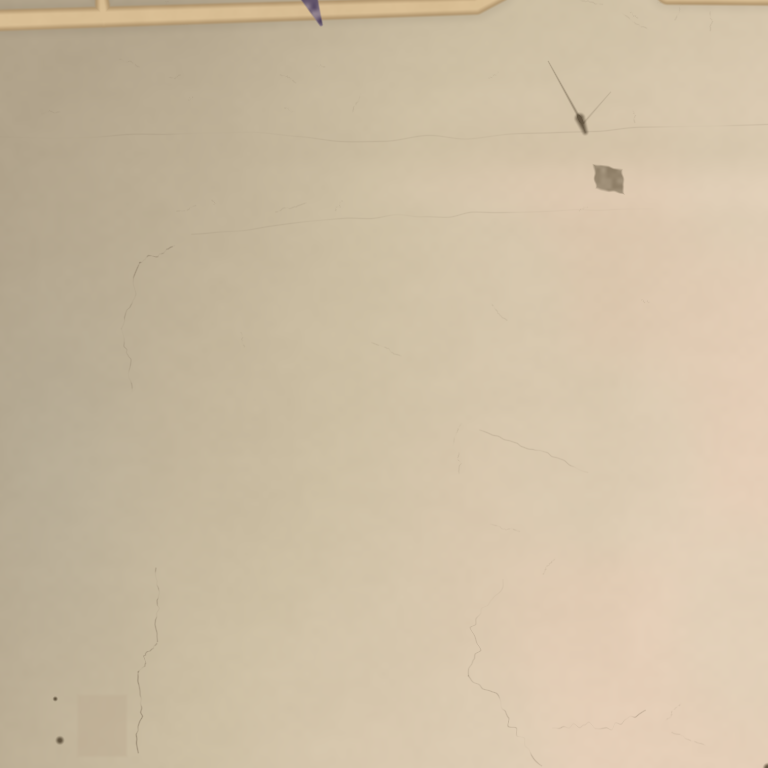
A WebGL 2 fragment shader for this texture:

```glsl
#version 300 es
precision highp float;
// Aged cream plaster wall with hairline cracks, small blemishes and pale rails along the top.
uniform vec2 u_resolution;
out vec4 fragColor;

const vec3 SHADE = vec3(0.695, 0.640, 0.545);
const vec3 CREAM = vec3(0.805, 0.750, 0.642);
const vec3 LIGHT = vec3(0.876, 0.806, 0.712);
const vec3 RAIL  = vec3(0.850, 0.745, 0.580);
const vec3 OCHRE = vec3(0.620, 0.510, 0.360);
const vec3 CRACK = vec3(0.500, 0.440, 0.360);
const vec3 DIRT  = vec3(0.270, 0.220, 0.150);

float hash(vec2 p) {
  return fract(sin(dot(p, vec2(127.1, 311.7))) * 43758.5453);
}

float noise(vec2 p) {
  vec2 i = floor(p), f = fract(p);
  f = f * f * (3.0 - 2.0 * f);
  return mix(mix(hash(i), hash(i + vec2(1, 0)), f.x),
             mix(hash(i + vec2(0, 1)), hash(i + vec2(1, 1)), f.x), f.y);
}

float fbm(vec2 p) {
  float sum = 0.0, amp = 0.5;
  for (int i = 0; i < 4; i++) {
    sum += amp * noise(p);
    p = p * 2.03 + 7.1;
    amp *= 0.5;
  }
  return sum;
}

float bump(float x, float width) { return exp(-x * x / (width * width)); }

float cover(float d, float soft) { return 1.0 - smoothstep(-soft, soft, d); }

// Signed distance to a segment whose radius runs from r0 to r1.
float taper(vec2 p, vec2 a, vec2 b, float r0, float r1) {
  float h = clamp(dot(p - a, b - a) / dot(b - a, b - a), 0.0, 1.0);
  return length(p - mix(a, b, h)) - mix(r0, r1, h);
}

// Wandering hairline from a to b, broken unevenly along its length.
float crack(vec2 p, vec2 a, vec2 b, float sway, float seed, float soft) {
  vec2 ab = b - a;
  float h = clamp(dot(p - a, ab) / dot(ab, ab), 0.0, 1.0);
  float wander = noise(vec2(h * 4.0, seed)) + 0.3 * noise(vec2(h * 18.0, seed + 5.0)) - 0.65;
  vec2 side = normalize(vec2(-ab.y, ab.x));
  float d = length(p - mix(a, b, h) - side * wander * sway * sin(3.1416 * h));
  float strength = smoothstep(0.15, 0.85, noise(vec2(h * 11.0, seed + 2.0)));
  return cover(d - 0.0004, soft) * (0.15 + 0.75 * strength);
}

vec3 plaster(vec2 p) {
  float cloud = fbm(p * vec2(3.5, 2.5) + 3.0) - 0.47;
  float t = 0.09 + 1.30 * p.x - 0.32 * p.x * p.x + 0.38 * (0.5 - p.y) + 0.20 * cloud;
  t -= 0.09 * smoothstep(0.82, 1.0, p.y);
  t += smoothstep(0.2, 0.8, p.x) * (0.11 * bump(p.y - 0.75, 0.03) - 0.08 * bump(p.y - 0.81, 0.03));
  t -= 0.05 * bump(p.x - 0.79, 0.05) * smoothstep(0.75, 0.6, p.y);
  t = clamp(t, 0.0, 1.05);
  vec3 col = t < 0.6 ? mix(SHADE, CREAM, t / 0.6) : mix(CREAM, LIGHT, (t - 0.6) / 0.4);
  float blush = smoothstep(0.45, 0.85, noise(p * 5.0 + 11.0)) * smoothstep(0.4, 0.75, p.x);
  col += blush * smoothstep(0.9, 0.7, p.y) * vec3(0.012, -0.005, -0.003);
  float cool = bump(p.x - 0.06, 0.13) * bump(p.y - 0.4, 0.25);
  col += cool * vec3(-0.008, 0.002, 0.010);
  return col + 0.008 * (noise(p * 90.0) - 0.5) + 0.008 * (noise(p * vec2(24.0, 40.0)) - 0.5);
}

void main() {
  vec2 p = gl_FragCoord.xy / u_resolution;
  float soft = max(0.0017, 1.0 / u_resolution.y);
  vec3 col = plaster(p);

  // Filled rectangle at the lower left
  vec2 patchEdge = abs(p - vec2(0.133, 0.055)) - vec2(0.032, 0.040);
  col = mix(col, vec3(0.735, 0.665, 0.565), 0.45 * cover(max(patchEdge.x, patchEdge.y), 0.003));

  // Long cracks and faint horizontal seams
  float lines = 0.75 * crack(p, vec2(0.227, 0.680), vec2(0.182, 0.658), 0.012, 1.0, soft);
  lines += 0.70 * crack(p, vec2(0.182, 0.658), vec2(0.158, 0.572), 0.012, 2.0, soft);
  lines += 0.40 * crack(p, vec2(0.158, 0.572), vec2(0.172, 0.490), 0.012, 12.0, soft);
  lines += 0.60 * crack(p, vec2(0.203, 0.260), vec2(0.205, 0.165), 0.012, 3.0, soft);
  lines += 0.60 * crack(p, vec2(0.205, 0.165), vec2(0.180, 0.125), 0.012, 13.0, soft);
  lines += 0.85 * crack(p, vec2(0.180, 0.125), vec2(0.180, 0.020), 0.015, 4.0, soft);
  lines += 0.35 * crack(p, vec2(0.655, 0.245), vec2(0.610, 0.120), 0.040, 5.0, soft);
  lines += 0.45 * crack(p, vec2(0.610, 0.120), vec2(0.705, 0.003), 0.035, 6.0, soft);
  lines += 0.50 * crack(p, vec2(0.720, 0.052), vec2(0.840, 0.075), 0.050, 7.0, soft);
  lines += 0.28 * crack(p, vec2(0.625, 0.440), vec2(0.765, 0.385), 0.015, 8.0, soft);
  lines += 0.22 * crack(p, vec2(0.0, 0.822), vec2(1.0, 0.838), 0.030, 9.0, soft);
  lines += 0.20 * crack(p, vec2(0.25, 0.695), vec2(0.85, 0.728), 0.025, 10.0, soft);

  // Scattered scratches, denser towards the top
  for (float i = 0.0; i < 36.0; i++) {
    float pick = hash(vec2(i, 4.0));
    vec2 a = vec2(hash(vec2(i, 1.0)), 1.0 - pick * pick);
    float angle = 6.2832 * hash(vec2(i, 2.0));
    vec2 b = a + (0.006 + 0.05 * hash(vec2(i, 3.0))) * vec2(cos(angle), 0.6 * sin(angle));
    lines += 0.20 * crack(p, a, b, 0.005, i + 20.0, soft);
  }
  col = mix(col, CRACK, min(lines, 0.9));

  // Grey chip, dirt tuft with fine strands, and nail holes
  vec2 c = p - vec2(0.793, 0.767);
  c += vec2(0.10 * c.y, 0.18 * c.x) + 0.003 * (noise(p * 120.0) - 0.5);
  float chip = cover(max(abs(c.x) - 0.018, abs(c.y) - 0.015), 0.002);
  col = mix(col, vec3(0.56, 0.50, 0.41) + 0.12 * (noise(p * 140.0) - 0.5), 0.85 * chip);
  float tuft = cover(taper(p, vec2(0.755, 0.846), vec2(0.762, 0.828), 0.005, 0.002), 0.004);
  tuft += 0.5 * cover(taper(p, vec2(0.714, 0.920), vec2(0.757, 0.842), 0.0001, 0.0016), soft);
  tuft += 0.25 * cover(taper(p, vec2(0.795, 0.880), vec2(0.760, 0.840), 0.0001, 0.0010), soft);
  tuft += cover(length(p - vec2(0.072, 0.090)) - 0.0022, 0.002);
  tuft += cover(length(p - vec2(0.078, 0.036)) - 0.0040, 0.003);
  tuft += cover(length(p - vec2(1.0, 0.0)) - 0.005, 0.003);
  col = mix(col, DIRT, 0.8 * min(tuft, 1.0));

  // Rounded rails with a shaded underside
  float rail = taper(p, vec2(-0.05, 0.972), vec2(0.620, 0.993), 0.014, 0.012);
  rail = min(rail, taper(p, vec2(0.620, 0.993), vec2(0.652, 1.010), 0.012, 0.012));
  rail = min(rail, taper(p, vec2(0.870, 1.010), vec2(1.100, 1.006), 0.016, 0.014));
  rail = min(rail, taper(p, vec2(0.135, 0.975), vec2(0.132, 1.010), 0.011, 0.008));
  col *= 1.0 - 0.06 * cover(rail - 0.005, 0.010);
  vec3 railCol = mix(RAIL, OCHRE, 0.7 * smoothstep(-0.008, 0.0, rail)) + 0.03 * (fbm(p * 40.0) - 0.5);
  col = mix(col, railCol, cover(rail, 0.0022));

  // Violet sliver hanging over the rail
  float sliver = cover(taper(p, vec2(0.402, 1.005), vec2(0.418, 0.968), 0.011, 0.002), soft);
  col = mix(col, mix(vec3(0.28, 0.23, 0.34), vec3(0.60, 0.54, 0.58), noise(p * 110.0)), sliver);
  fragColor = vec4(col, 1.0);
}
```
